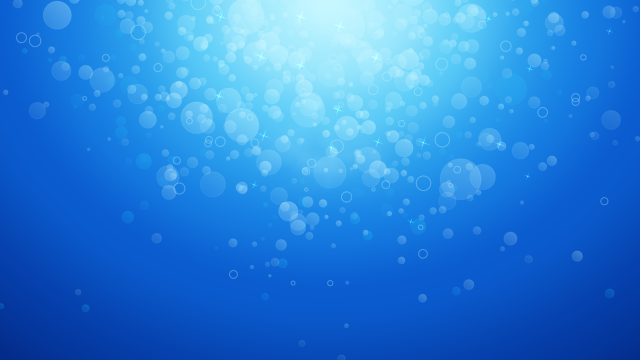
This background is drawn by a Shadertoy shader. Its source:

```glsl
vec3 hash3(vec2 p) {
    vec3 q = fract(p.xyx * vec3(0.1031, 0.1030, 0.0973));
    q += dot(q, q.yxz + 33.33);
    return fract((q.xxy + q.yzz) * q.zyx);
}

float gradientNoise(vec2 p) {
    vec2 cell = floor(p), f = fract(p);
    vec2 u = f * f * (3.0 - 2.0 * f);
    vec4 corner;
    for (int k = 0; k < 4; k++) {
        vec2 o = vec2(k & 1, k >> 1);
        corner[k] = dot(hash3(cell + o + 50.0).xy * 2.0 - 1.0, f - o);
    }
    return mix(mix(corner.x, corner.y, u.x), mix(corner.z, corner.w, u.x), u.y);
}

// Water colour by distance from the light
vec3 waterColor(float d) {
    vec3 c = mix(vec3(0.78, 0.97, 1.0), vec3(0.62, 0.91, 0.99), smoothstep(0.0, 0.20, d));
    c = mix(c, vec3(0.36, 0.80, 0.97), smoothstep(0.16, 0.36, d));
    c = mix(c, vec3(0.17, 0.63, 0.93), smoothstep(0.32, 0.51, d));
    c = mix(c, vec3(0.09, 0.50, 0.89), smoothstep(0.46, 0.65, d));
    c = mix(c, vec3(0.04, 0.36, 0.81), smoothstep(0.60, 0.83, d));
    c = mix(c, vec3(0.02, 0.24, 0.66), smoothstep(0.82, 1.12, d));
    return mix(c, vec3(0.01, 0.15, 0.50), smoothstep(1.05, 1.36, d));
}

// Funnel of bubbles, wide at the surface and narrow below
float density(vec2 p) {
    float dx = (p.x - 0.91) / mix(0.10, 0.62, p.y);
    return exp(-dx * dx) * smoothstep(0.0, 0.95, p.y);
}

vec3 addBubbles(vec3 color, vec2 p, float size, float seed, float pixel) {
    vec2 home = floor(p / size);
    for (int j = -1; j <= 1; j++)
    for (int i = -1; i <= 1; i++) {
        vec2 cell = home + vec2(i, j);
        vec3 place = hash3(cell + seed);
        vec3 kind = hash3(cell + seed + 71.7);
        vec2 center = (cell + 0.1 + 0.8 * place.xy) * size;
        float crowd = density(center);
        float stray = 0.02 * smoothstep(0.1, 0.5, center.y + 0.4 - 4.0 * size);
        float share = mix(0.5, 0.85, smoothstep(0.03, 0.10, size));
        // Large bubbles stay near the surface
        float depth = smoothstep(3.0 * size - 0.1, 3.0 * size + 0.15, center.y);
        if (place.z > share * crowd * depth + stray) continue;

        vec2 q = p - center;
        float radius = size * mix(0.12, 0.38, kind.x);
        float edge = length(q) - radius;
        float disc = 1.0 - smoothstep(-pixel, pixel, edge);
        float rim = 1.0 - smoothstep(0.0, 0.0008 + pixel, abs(edge + 0.001));
        float shade = 0.85 + 0.3 * dot(q, vec2(0.6, 0.8)) / radius;
        bool hollow = kind.y > 0.88 && radius < 0.022;
        float strength = mix(0.10, 0.30, kind.z) * (0.85 + 0.8 * crowd);
        float alpha = hollow ? 0.30 * rim : disc * shade * strength + 0.04 * rim;
        vec3 tint = kind.y < 0.22 ? max(color, vec3(0.12, 0.72, 0.95)) : vec3(0.78, 0.96, 1.0);
        color = mix(color, tint, clamp(alpha, 0.0, 1.0));
    }
    return color;
}

// Tilted four-pointed glints
float sparkles(vec2 p) {
    float light = 0.0, size = 0.11;
    vec2 cell = floor(p / size);
    vec3 h = hash3(cell + 19.0);
    vec2 center = (cell + 0.3 + 0.4 * h.xy) * size;
    if (h.z < 0.6 * density(center)) {
        vec2 q = mat2(0.94, 0.34, -0.34, 0.94) * (p - center);
        vec2 a = abs(q);
        float reach = mix(0.010, 0.022, h.x);
        vec2 rays = exp(-a.yx / 0.0009) * max(1.0 - a / reach, 0.0);
        light = 0.6 * (rays.x + rays.y);
    }
    return light;
}

void mainImage(out vec4 fragColor, in vec2 fragCoord) {
    vec2 p = fragCoord / iResolution.y;
    p.x += 0.889 - 0.5 * iResolution.x / iResolution.y;
    float pixel = 0.8 / iResolution.y;

    // Light from the surface
    vec2 fromLight = (p - vec2(0.91, 1.0)) * vec2(0.87, 1.0);
    vec3 color = waterColor(length(fromLight));

    // Soft mist under the glow
    float mist = 0.0;
    for (int k = 0; k < 3; k++) {
        float scale = exp2(float(k));
        mist += gradientNoise(p * 9.0 * scale) / scale;
    }
    vec2 m = (p - vec2(0.90, 0.58)) / vec2(0.14, 0.075);
    color = mix(color, vec3(0.62, 0.90, 0.99), clamp(0.32 + 0.4 * mist, 0.0, 1.0) * exp(-dot(m, m)));

    // Layers from large to small
    for (int k = 0; k < 7; k++) {
        float size = 0.16 * pow(0.77, float(k));
        color = addBubbles(color, p + 0.37 * size, size, 13.0 * float(k) + 5.0, pixel);
    }

    color += vec3(0.25, 0.60, 0.50) * sparkles(p);
    fragColor = vec4(min(color, 1.0), 1.0);
}
```
